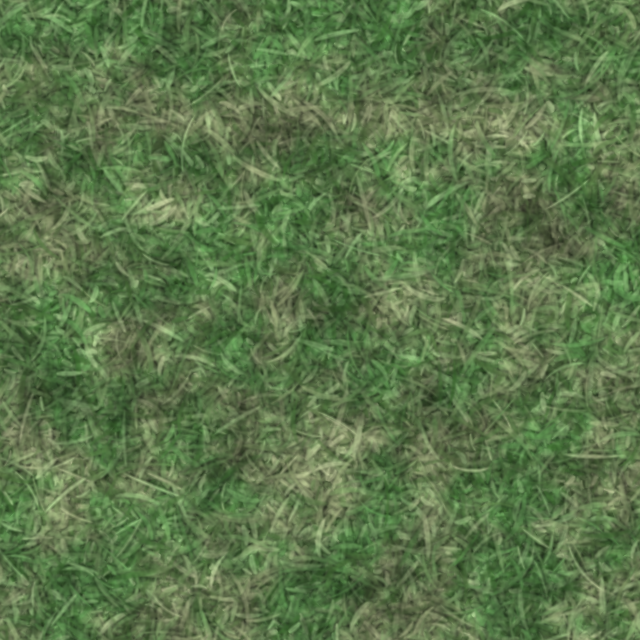
A Shadertoy shader for this texture:

```glsl
// Worn lawn seen from above: green turf broken by dry, straw-coloured patches.
// Layers of short bent blades are scattered over a jittered grid, each with a
// soft shadow; gradient noise drives the patches, the light and the fine grain.

const vec3 SHADE_GREEN = vec3(0.18, 0.315, 0.14);
const vec3 LUSH_GREEN  = vec3(0.30, 0.465, 0.26);
const vec3 DRY_STRAW   = vec3(0.475, 0.51, 0.37);
const vec3 DRY_SHADE   = vec3(0.28, 0.345, 0.21);
const vec3 PALE_GREEN  = vec3(0.51, 0.64, 0.44);
const vec3 PALE_STRAW  = vec3(0.62, 0.64, 0.50);

const int   LAYERS       = 11;
const float FINE_CELLS   = 54.0;   // grid cells across the lowest layer
const float COARSE_CELLS = 17.0;   // grid cells across the top layer
const float BLADE_WIDTH  = 0.0036; // half width, in canvas units
const float EDGE_SOFT    = 0.0026;
const float OPACITY      = 0.74;
const float SHADOW       = 0.15;
const float PATCH_SCALE  = 6.0;
const float GRAIN        = 0.16;
const float BROAD_LIGHT  = 0.26;
const float CLUMP_LIGHT  = 0.26;
const float EXPOSURE     = 1.225;

vec3 hash3(vec3 p) {
    p = fract(p * vec3(0.1031, 0.1030, 0.0973));
    p += dot(p, p.yxz + 33.33);
    return fract((p.xxy + p.yxx) * p.zyx);
}

float gradientNoise(vec2 p) {
    vec2 cell = floor(p);
    vec2 f = p - cell;
    vec2 u = f * f * f * (f * (f * 6.0 - 15.0) + 10.0);
    vec4 corner;
    for (int i = 0; i < 4; i++) {
        vec2 o = vec2(i & 1, i >> 1);
        float angle = 6.2832 * hash3(vec3(cell + o + 200.0, 7.0)).x;
        corner[i] = dot(vec2(cos(angle), sin(angle)), f - o);
    }
    return mix(mix(corner.x, corner.y, u.x), mix(corner.z, corner.w, u.x), u.y);
}

// Share of dry grass at a point, 0 lush to 1 dry
float dryness(vec2 p) {
    float n = 0.8 * gradientNoise(p * PATCH_SCALE + 3.7)
            + 0.7 * gradientNoise(p * PATCH_SCALE * 2.3 + 11.2)
            + 0.4 * gradientNoise(p * PATCH_SCALE * 5.1 + 27.9);
    return smoothstep(-0.52, 0.62, n);
}

// Colour of grass from its dryness and its tone, 0 dark to 1 pale
vec3 grassColor(float dry, float tone) {
    vec3 shade = mix(SHADE_GREEN, DRY_SHADE, dry);
    vec3 body  = mix(LUSH_GREEN, DRY_STRAW, dry);
    vec3 pale  = mix(PALE_GREEN, PALE_STRAW, dry);
    vec3 color = mix(shade, body, smoothstep(0.0, 0.45, tone));
    return mix(color, pale, 0.8 * smoothstep(0.55, 1.0, tone));
}

// Lays one blade over the colour; the random values place and shape it
void addBlade(inout vec3 color, vec2 uv, vec2 cell, float cells, float layer, float patchDry) {
    vec3 place = hash3(vec3(cell + 50.0, layer * 17.0 + 1.0));
    vec2 q = uv - (cell + place.xy) / cells;
    float reach = 1.0 / cells;
    if (dot(q, q) > reach * reach) return;

    vec3 form = hash3(vec3(cell + 90.0, layer * 23.0 + 5.0));
    vec3 look = hash3(vec3(cell + 130.0, layer * 31.0 + 9.0));
    float angle = 6.2832 * place.z;
    vec2 dir = vec2(cos(angle), sin(angle));
    float halfLength = reach * mix(0.3, 0.88, form.x);
    float along = dot(q, dir) / halfLength;
    float bend = (form.y - 0.5) * 0.5 * halfLength;
    float across = dot(q, vec2(-dir.y, dir.x)) - bend * (along * along - 0.4);

    // Tapered outline, wider near the root
    float taper = max(1.0 - along * along, 0.0) * (1.0 - 0.25 * along);
    float width = BLADE_WIDTH * mix(0.55, 1.3, form.z) * sqrt(taper);
    float ends = smoothstep(0.0, 0.45, taper);
    float cover = ends * (1.0 - smoothstep(width - EDGE_SOFT, width + EDGE_SOFT, abs(across)));
    float under = ends * (1.0 - smoothstep(0.0, 2.6 * BLADE_WIDTH, abs(across + 0.7 * BLADE_WIDTH)));

    float dry = clamp(patchDry + (look.y - 0.5) * 0.6, 0.0, 1.0);
    vec3 blade = grassColor(dry, look.x);
    color *= 1.0 - SHADOW * under;
    color = mix(color, blade, cover * OPACITY * mix(0.5, 1.0, look.z));
}

void mainImage(out vec4 fragColor, in vec2 fragCoord) {
    vec2 uv = fragCoord / iResolution.y;
    float patchDry = dryness(uv);

    // Matted ground between the blades
    float mat = gradientNoise(uv * 38.0) + 0.7 * gradientNoise(uv * 85.0 + 5.0);
    vec3 color = grassColor(patchDry, clamp(0.38 + 0.5 * mat, 0.0, 1.0));

    // Blades, from the short low ones to the long top ones
    for (int i = 0; i < LAYERS; i++) {
        float layer = float(i);
        float cells = mix(FINE_CELLS, COARSE_CELLS, layer / float(LAYERS - 1));
        vec2 home = floor(uv * cells);
        for (int k = 0; k < 9; k++) {
            vec2 cell = home + vec2(k % 3 - 1, k / 3 - 1);
            addBlade(color, uv, cell, cells, layer, patchDry);
        }
    }

    // Fine grain, shaded clumps and slow changes of light
    float grain = gradientNoise(uv * 130.0 + 9.0) + 0.8 * gradientNoise(uv * 62.0 + 31.0);
    float clumps = gradientNoise(uv * 17.0 + 43.0) + 0.8 * gradientNoise(uv * 33.0 + 71.0);
    float light = 1.0 + GRAIN * grain + CLUMP_LIGHT * clumps
                + BROAD_LIGHT * gradientNoise(uv * 7.0 + 61.0);
    fragColor = vec4(clamp(color * light * EXPOSURE, 0.0, 1.0), 1.0);
}
```
